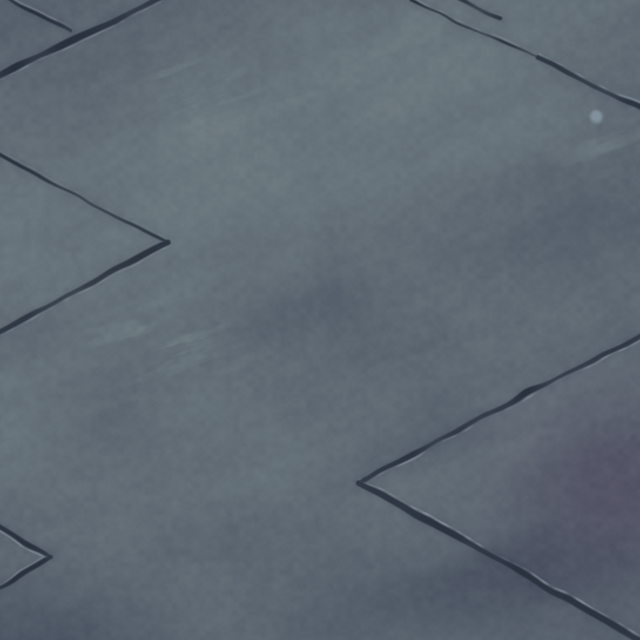
Give the GLSL for this texture, as a WebGL 1 fragment shader.

```glsl
precision highp float;
uniform vec2 u_resolution;

float hash(vec2 p) {
  return fract(sin(dot(p, vec2(127.1, 311.7))) * 43758.5453);
}

float noise(vec2 p) {
  vec2 i = floor(p), f = fract(p);
  f = f * f * (3.0 - 2.0 * f);
  return mix(mix(hash(i), hash(i + vec2(1.0, 0.0)), f.x),
             mix(hash(i + vec2(0.0, 1.0)), hash(i + 1.0), f.x), f.y);
}

float fbm(vec2 p) {
  float sum = 0.0, amp = 0.5;
  for (int i = 0; i < 5; i++) {
    sum += amp * noise(p);
    p = mat2(1.6, 1.2, -1.2, 1.6) * p + 7.3;
    amp *= 0.5;
  }
  return sum;
}

float blob(vec2 p, vec2 center, vec2 size) {
  vec2 d = (p - center) / size;
  return exp(-dot(d, d));
}

// x: dark groove, y: chipped bright rim on the left of a -> b, z: soft shade
vec3 seam(vec2 p, vec2 a, vec2 b, float width, float rimAmount) {
  vec2 dir = normalize(b - a), q = p - a;
  float len = length(b - a), along = dot(q, dir);
  float side = dot(q, vec2(-dir.y, dir.x));
  float past = along - clamp(along, 0.0, len);
  float px = 1.0 / u_resolution.y;
  float wear = noise(vec2(along * 24.0, dot(a, vec2(31.0, 57.0))));
  float chips = noise(p * 75.0);
  float w = width * (0.5 + 0.75 * wear);
  float d = length(vec2(side, past));
  float groove = 1.0 - smoothstep(w - px, w + px + 0.0012, d);
  float rimDist = length(vec2(side - w - 0.0018, past));
  float rim = 1.0 - smoothstep(0.0006, 0.0024 + px, rimDist);
  rim *= rimAmount * smoothstep(0.25, 0.75, 0.5 * (wear + chips));
  return vec3(groove * (0.6 + 0.4 * wear), rim, exp(-d * d / 0.00012));
}

void main() {
  vec2 uv = gl_FragCoord.xy / u_resolution;

  // Broad light and shade over the slabs
  float tone = 0.62;
  tone += 0.20 * blob(uv, vec2(0.30, 0.73), vec2(0.24, 0.20));
  tone += 0.18 * blob(uv, vec2(0.66, 0.90), vec2(0.24, 0.14));
  tone += 0.17 * blob(uv, vec2(0.00, 0.56), vec2(0.14, 0.09));
  tone += 0.12 * blob(uv, vec2(0.25, 0.30), vec2(0.26, 0.18));
  tone -= 0.16 * blob(uv, vec2(0.60, 0.50), vec2(0.19, 0.15));
  tone -= 0.12 * blob(uv, vec2(0.95, 0.66), vec2(0.18, 0.15));
  tone -= 0.20 * blob(uv, vec2(0.05, 0.98), vec2(0.22, 0.12));
  tone -= 0.42 * blob(uv, vec2(0.02, 0.00), vec2(0.28, 0.08));
  tone -= 0.40 * blob(uv, vec2(0.76, 0.07), vec2(0.30, 0.10));
  float plum = blob(uv, vec2(0.97, 0.24), vec2(0.16, 0.13));
  tone -= 0.36 * plum;

  // Brushed streaks, mottling and fine grain
  vec2 brush = mat2(0.94, -0.34, 0.34, 0.94) * uv;
  float streaks = fbm(brush * vec2(4.0, 19.0) + 3.0);
  float mottling = fbm(uv * 6.0 + 11.0);
  tone += 0.30 * (streaks - 0.48) + 0.34 * (mottling - 0.48);
  tone += 0.13 * (noise(uv * 95.0) - 0.5) + 0.07 * (noise(uv * 210.0) - 0.5);
  float scuffs = blob(uv, vec2(0.29, 0.86), vec2(0.14, 0.04))
               + blob(uv, vec2(0.26, 0.46), vec2(0.12, 0.06))
               + blob(uv, vec2(0.95, 0.76), vec2(0.08, 0.04));
  tone += 0.30 * scuffs * smoothstep(0.48, 0.72, fbm(brush * vec2(9.0, 55.0)));

  // Slab joints, slightly wobbly
  vec2 p = uv + 0.005 * (vec2(noise(uv * 28.0), noise(uv * 28.0 + 40.0)) - 0.5);
  vec3 joint = seam(p, vec2(0.25, 1.002), vec2(-0.01, 0.878), 0.0045, 0.5);
  joint = max(joint, seam(p, vec2(0.01, 1.005), vec2(0.11, 0.951), 0.0022, 0.5));
  joint = max(joint, seam(p, vec2(0.64, 1.00), vec2(0.84, 0.910), 0.0014, 0.5));
  joint = max(joint, seam(p, vec2(0.84, 0.910), vec2(1.01, 0.827), 0.0035, 0.7));
  joint = max(joint, seam(p, vec2(0.71, 1.005), vec2(0.78, 0.970), 0.0026, 0.2));
  joint = max(joint, seam(p, vec2(-0.01, 0.763), vec2(0.26, 0.620), 0.0020, 0.2));
  joint = max(joint, seam(p, vec2(0.26, 0.620), vec2(-0.01, 0.478), 0.0040, 0.5));
  joint = max(joint, seam(p, vec2(0.08, 0.128), vec2(-0.01, 0.185), 0.0030, 0.7));
  joint = max(joint, seam(p, vec2(-0.01, 0.075), vec2(0.08, 0.128), 0.0030, 0.5));
  joint = max(joint, seam(p, vec2(1.01, 0.482), vec2(0.56, 0.247), 0.0038, 0.7));
  joint = max(joint, seam(p, vec2(0.56, 0.247), vec2(1.01, -0.005), 0.0046, 1.0));
  tone -= 0.14 * joint.z;

  // Slate colors, then joints and a pale fleck
  vec3 slate = mix(vec3(0.27, 0.30, 0.365), vec3(0.44, 0.49, 0.51), clamp(tone, -0.2, 1.15));
  slate += vec3(0.015, -0.018, 0.0) * plum;
  vec3 color = mix(slate, vec3(0.56, 0.61, 0.64), 0.75 * joint.y);
  color = mix(color, vec3(0.13, 0.16, 0.21), 0.92 * joint.x);
  float fleck = 1.0 - smoothstep(0.005, 0.014, length(p - vec2(0.932, 0.816)));
  color = mix(color, vec3(0.54, 0.61, 0.66), 0.75 * fleck);
  gl_FragColor = vec4(color, 1.0);
}
```
